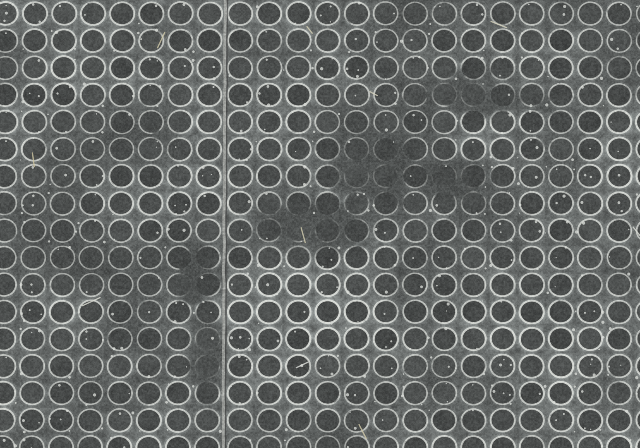
Give the GLSL for this pattern, as a WebGL 2 fragment shader.

```glsl
#version 300 es
precision highp float;
// Worn dark rubber mat: a grid of about 22 x 16.5 pale oval rims around dark discs.
// Each cell is an ellipse distance; noise breaks the rims and spreads chalky dust,
// then soft smudges, an upright seam, specks and straw-like streaks are laid on top.
uniform vec2 u_resolution;
out vec4 outColor;

const vec2 REPEATS = vec2(21.94, 16.52);
const vec2 CELL = vec2(1.0, 0.929);        // cell size in column widths
const vec2 RIM_RADIUS = vec2(0.412, 0.388);
const vec3 DUST = vec3(0.87, 0.88, 0.86);
const vec3 STRAW = vec3(0.80, 0.76, 0.60);

float hash(vec2 p) {
  vec3 q = fract(vec3(p.xyx) * 0.1031);
  q += dot(q, q.yzx + 33.33);
  return fract((q.x + q.y) * q.z);
}

vec2 hash2(vec2 p) { return vec2(hash(p + 17.3), hash(p + 61.7)); }

float noise(vec2 p) {
  vec2 i = floor(p), f = fract(p);
  f = f * f * (3.0 - 2.0 * f);
  float low = mix(hash(i), hash(i + vec2(1, 0)), f.x);
  float high = mix(hash(i + vec2(0, 1)), hash(i + vec2(1, 1)), f.x);
  return mix(low, high, f.y);
}

float fbm(vec2 p) {
  float sum = 0.0, gain = 0.533;
  for (int i = 0; i < 4; i++) {
    sum += gain * noise(p);
    p = p * 2.03 + 19.1;
    gain *= 0.5;
  }
  return sum;
}

// Coverage of a line at distance d, with half width w and soft edge aa
float stroke(float d, float w, float aa) {
  return 1.0 - smoothstep(w - 0.5 * aa, w + 0.5 * aa, abs(d));
}

float segmentDistance(vec2 p, vec2 dir, float halfLength) {
  return length(p - dir * clamp(dot(p, dir), -halfLength, halfLength));
}

// Dark rubbed areas: centre and radii in cells, counted from the top left
float smudges(vec2 g) {
  const vec4 AREAS[6] = vec4[6](
    vec4(12.8, 6.2, 2.0, 1.5), vec4(10.8, 8.2, 2.4, 1.2), vec4(16.7, 3.5, 2.3, 0.9),
    vec4(6.8, 10.0, 0.9, 1.2), vec4(7.0, 13.2, 0.7, 2.2), vec4(15.6, 6.6, 1.6, 1.0));
  vec2 warped = g + 1.3 * (vec2(fbm(g * 0.9), fbm(g * 0.9 + 40.0)) - 0.5);
  float cover = 0.0;
  for (int i = 0; i < 6; i++) {
    float r = length((warped - AREAS[i].xy) / AREAS[i].zw);
    cover = max(cover, 1.0 - smoothstep(0.45, 1.25, r));
  }
  return cover;
}

float specks(vec2 p, float size, float chance, float aa) {
  vec2 id = floor(p / size);
  vec2 offset = (fract(p / size) - mix(vec2(0.25), vec2(0.75), hash2(id))) * size;
  float radius = size * mix(0.06, 0.18, hash(id + 5.1));
  return step(hash(id + 9.7), chance) * (1.0 - smoothstep(radius - 0.5 * aa, radius + 0.5 * aa, length(offset)));
}

float streaks(vec2 p, float size, float chance, float aa) {
  vec2 id = floor(p / size);
  vec2 offset = (fract(p / size) - mix(vec2(0.35), vec2(0.65), hash2(id))) * size;
  float angle = 6.2832 * hash(id + 3.3);
  float d = segmentDistance(offset, vec2(cos(angle), sin(angle)), size * mix(0.06, 0.16, hash(id + 8.2)));
  return step(hash(id + 27.0), chance) * stroke(d, 0.022, aa);
}

void main() {
  vec2 uv = gl_FragCoord.xy / u_resolution;
  vec2 g = vec2(uv.x, 1.0 - uv.y) * REPEATS;
  float aa = REPEATS.x / u_resolution.x;
  vec2 p = g * CELL;

  // The left sheet leans slightly; the seam divides the two grids
  float seamX = 7.72 - 0.075 * (1.0 - uv.y);
  float shift = g.x < seamX ? 0.20 - 0.11 * (1.0 - uv.y) : 0.229;
  vec2 cell = vec2(g.x - shift + 0.5, g.y);
  vec2 id = floor(cell);
  vec2 local = (fract(cell) - 0.5) * CELL + 0.02 * (hash2(id) - 0.5);

  // Wear: broad dust, local breaks and rubbed areas
  float rubbed = smudges(g);
  float broad = fbm(g * 0.42 + 7.0);
  float grain = noise(p * 17.0) * 0.6 + noise(p * 34.0) * 0.4;
  float corner = smoothstep(14.0, 21.0, g.x) * smoothstep(8.0, 15.0, g.y);
  float dust = clamp(0.25 + 1.3 * (broad - 0.3) + 0.25 * corner, 0.0, 1.0) * (1.0 - 0.85 * rubbed);

  // Dark disc, mottled ground and chalky rim
  float d = (length(local / RIM_RADIUS) - 1.0) * 0.4;
  float outside = smoothstep(-0.5 * aa, 0.5 * aa, d);
  float disc = 0.235 + 0.13 * grain + 0.05 * (hash(id + 2.0) - 0.5) + 0.05 * (fbm(p * 3.0) - 0.5);
  float ground = 0.31 + 0.16 * (grain - 0.5) + 0.30 * dust * fbm(p * 4.0);
  float halo = exp(-max(d, 0.0) / 0.06) * dust;
  float tone = mix(disc, ground + 0.36 * halo, outside);
  float breaks = smoothstep(0.12, 0.48, fbm(p * 2.6 + 31.0) + 0.25 * dust - 0.3 * rubbed);
  float rim = stroke(d, 0.024 + 0.012 * dust, aa) * breaks;
  rim *= (0.55 + 0.45 * dust) * (0.8 + 0.3 * grain) * (1.0 - 0.5 * rubbed);
  vec3 color = mix(vec3(0.975, 1.01, 1.0) * tone, DUST, clamp(rim, 0.0, 1.0));

  // Seam with a narrow shadow on its right
  float seamD = g.x - seamX + 0.025 * (noise(vec2(g.y * 2.0, 4.0)) - 0.5);
  color = mix(color, vec3(0.25), 0.6 * stroke(seamD - 0.075, 0.025, aa));
  color = mix(color, DUST * (0.62 + 0.25 * grain), 0.85 * stroke(seamD, 0.05, aa));

  // Loose grit and fibres
  color = mix(color, DUST, 0.75 * specks(p, 0.31, 0.13, aa));
  color = mix(color, mix(DUST, STRAW, hash(floor(p / 2.3))), 0.8 * streaks(p, 2.3, 0.22, aa));
  outColor = vec4(clamp(color, 0.0, 1.0), 1.0);
}
```
